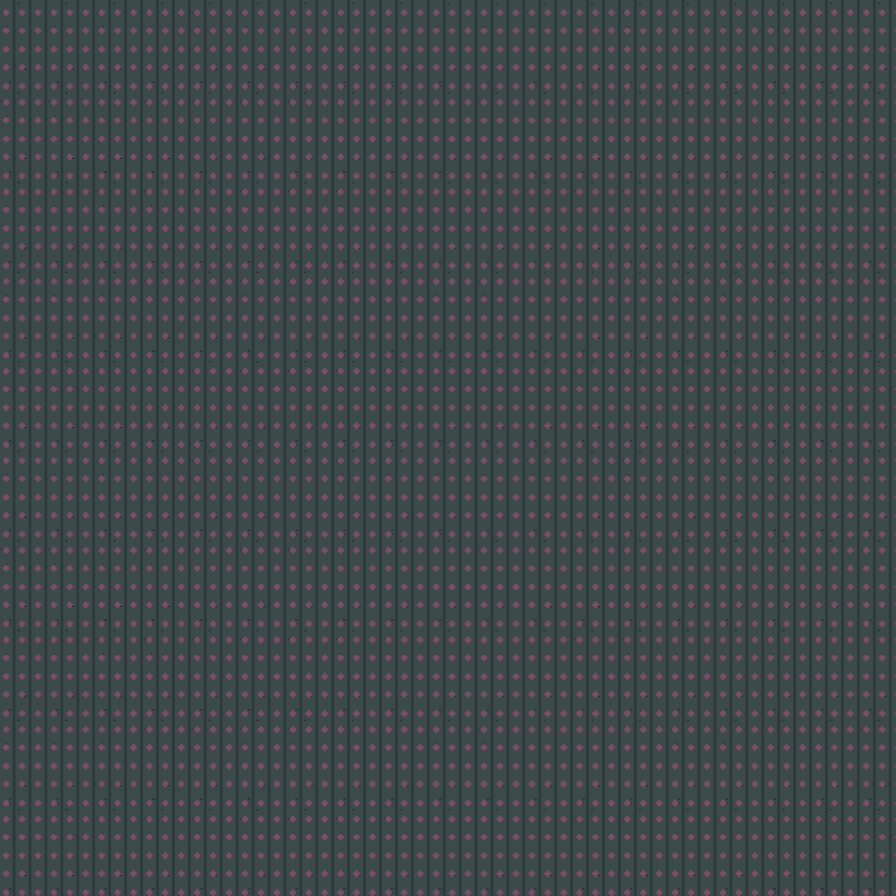
Give the GLSL for this pattern, as a WebGL 1 fragment shader.

```glsl
precision highp float;

uniform vec2 u_resolution;

const vec3 GROUND = vec3(0.24, 0.29, 0.29);
const vec3 STRIPE = vec3(0.175, 0.225, 0.233);
const vec3 DIAMOND = vec3(0.48, 0.31, 0.40);
const vec3 SPECK = vec3(0.13, 0.17, 0.18);

const vec2 GRID = vec2(56.25, 50.0);        // columns and rows per canvas
const vec2 GRID_SHIFT = vec2(0.115, 0.25);  // in cells
const vec2 TILE_CELLS = vec2(3.0, 5.0);     // cells before the variation repeats
const float STRIPE_WIDTH = 0.0031;
const float DIAMOND_RADIUS = 0.0042;
const float LOW_ROW_SHIFT = -0.065;         // in cells, first row of a tile
const float HIGH_ROW_SHIFT = 0.042;         // in cells, last two rows of a tile
const int SPECK_COUNT = 7;
const vec2 SPECK_HALF_SIZE = vec2(0.0013, 0.0006);

float hash(float n) {
  return fract(sin(n * 127.1) * 43758.5453);
}

// Antialiased fill of a signed distance
float coverage(float dist, float pixel) {
  return clamp(0.5 - dist / pixel, 0.0, 1.0);
}

float boxDistance(vec2 p, vec2 halfSize) {
  vec2 d = abs(p) - halfSize;
  return max(d.x, d.y);
}

float diamondDistance(vec2 p, float radius) {
  return (abs(p.x) + abs(p.y) - radius) * 0.7071;
}

// Uneven row spacing inside a tile
float rowShift(float row) {
  float low = 1.0 - step(0.5, row);
  float high = step(2.5, row);
  return low * LOW_ROW_SHIFT + high * HIGH_ROW_SHIFT;
}

// Short dashes scattered over a tile, wrapping at its edges
float specks(vec2 tilePos, float pixel) {
  float mask = 0.0;
  for (int i = 0; i < SPECK_COUNT; i++) {
    float seed = float(i) + 1.0;
    vec2 center = vec2(hash(seed), hash(seed + 31.7));
    vec2 offset = (fract(tilePos - center + 0.5) - 0.5) * TILE_CELLS / GRID;
    mask = max(mask, coverage(boxDistance(offset, SPECK_HALF_SIZE), pixel));
  }
  return mask;
}

void main() {
  float pixel = 1.0 / u_resolution.y;
  vec2 grid = gl_FragCoord.xy * pixel * GRID + GRID_SHIFT;
  vec2 local = fract(grid) - 0.5;
  float row = mod(floor(grid.y), TILE_CELLS.y);

  // Stripes on the column boundaries
  float stripeDist = (0.5 - abs(local.x)) / GRID.x - 0.5 * STRIPE_WIDTH;
  vec3 color = mix(GROUND, STRIPE, coverage(stripeDist, pixel));

  // Wear, then diamonds
  color = mix(color, SPECK, specks(grid / TILE_CELLS, pixel));
  vec2 fromCenter = (local - vec2(0.0, rowShift(row))) / GRID;
  float diamond = coverage(diamondDistance(fromCenter, DIAMOND_RADIUS), pixel);
  color = mix(color, DIAMOND, diamond);

  gl_FragColor = vec4(color, 1.0);
}
```
